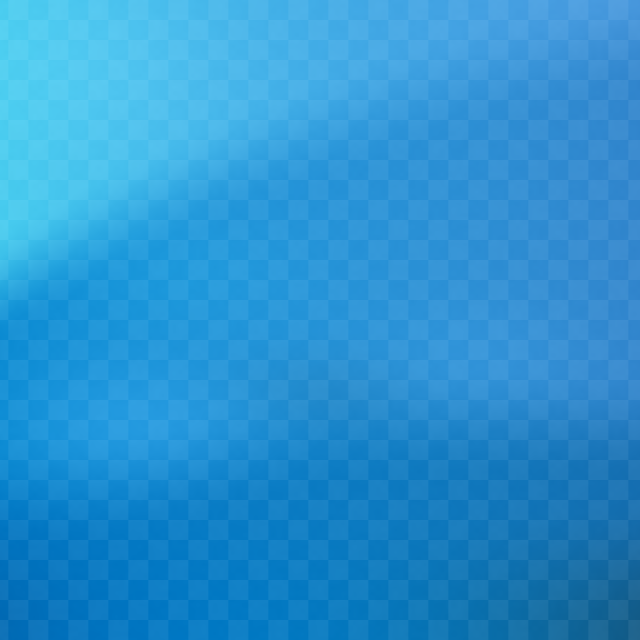
Reproduce this background procedurally as a WebGL 2 fragment shader.

```glsl
#version 300 es
precision highp float;
// A soft blue gradient with two blurred diagonal folds, under a faint checkerboard.
// Colour bands are blended across curved edges, then glows, mottling and the
// pale squares are laid on top.

#define CELLS 32.0          // squares across and down
#define SHIFT_X 0.4167      // sideways offset of the squares, in cells
#define TINT 0.062          // white added on pale squares
#define MOTTLE 0.008        // strength of the fine unevenness
#define MOTTLE_SCALE 110.0  // grains across the canvas

uniform vec2 u_resolution;
out vec4 fragColor;

float hash(vec2 p) {
  vec3 q = fract(vec3(p.xyx) * 0.1031);
  q += dot(q, q.yzx + 33.33);
  return fract((q.x + q.y) * q.z);
}

float valueNoise(vec2 p) {
  vec2 cell = floor(p), f = fract(p);
  f = f * f * (3.0 - 2.0 * f);
  float low = mix(hash(cell), hash(cell + vec2(1.0, 0.0)), f.x);
  float high = mix(hash(cell + vec2(0.0, 1.0)), hash(cell + 1.0), f.x);
  return mix(low, high, f.y);
}

// Smooth curve through a left, a middle and a right colour
vec3 across(vec3 left, vec3 middle, vec3 right, float x) {
  return left * (1.0 - x) * (1.0 - 2.0 * x)
       + middle * 4.0 * x * (1.0 - x)
       + right * x * (2.0 * x - 1.0);
}

float glow(vec2 p, vec2 centre, vec2 radius) {
  vec2 d = (p - centre) / radius;
  return exp(-dot(d, d));
}

vec3 background(vec2 p) {
  vec3 floorBlue = across(vec3(0.00, 0.41, 0.70), vec3(0.01, 0.47, 0.75), vec3(0.07, 0.35, 0.52), p.x);
  vec3 deepBlue = across(vec3(0.00, 0.46, 0.76), vec3(0.04, 0.48, 0.76), vec3(0.08, 0.43, 0.69), p.x);
  vec3 midBlue = across(vec3(0.04, 0.54, 0.82), vec3(0.14, 0.57, 0.84), vec3(0.19, 0.52, 0.80), p.x);
  vec3 skyBlue = across(vec3(0.27, 0.79, 0.93), vec3(0.25, 0.67, 0.90), vec3(0.29, 0.60, 0.87), p.x);

  // Heights of the two folds
  float upperFold = 0.545 + 0.58 * p.x - 0.19 * p.x * p.x;
  float lowerFold = mix(0.25, 0.345, smoothstep(0.1, 0.6, p.x));

  vec3 color = mix(floorBlue, deepBlue, smoothstep(0.0, 0.24, p.y));
  color = mix(color, midBlue, smoothstep(-0.10, 0.08, p.y - lowerFold));
  color = mix(color, skyBlue, smoothstep(-0.08, 0.10, p.y - upperFold));

  // Broad highlights and one dim streak
  color += vec3(0.05, 0.03, 0.02) * glow(p, vec2(0.17, 0.90), vec2(0.22, 0.16));
  color += vec3(0.05, 0.04, 0.04) * glow(p, vec2(0.20, 0.34), vec2(0.18, 0.10));
  color += vec3(0.02, 0.02, 0.02) * glow(p, vec2(0.75, 0.45), vec2(0.16, 0.08));
  color += vec3(0.01, 0.03, 0.02) * glow(p, vec2(0.28, 0.58), vec2(0.20, 0.10));
  color -= vec3(0.01, 0.03, 0.04) * glow(p, vec2(0.50, 0.39), vec2(0.13, 0.06));
  return color;
}

// Coverage of the pale squares, with edges one pixel wide
float checker(vec2 grid, vec2 pixel) {
  vec2 edge = 0.5 - 2.0 * abs(fract(grid * 0.5 + 0.25) - 0.5);
  vec2 wave = clamp(2.0 * edge / pixel, -1.0, 1.0);
  return 0.5 + 0.5 * wave.x * wave.y;
}

void main() {
  vec2 uv = gl_FragCoord.xy / u_resolution;
  vec3 color = background(uv);

  vec2 grid = vec2(uv.x, 1.0 - uv.y) * CELLS - vec2(SHIFT_X, 0.0);
  color = mix(color, vec3(1.0), TINT * checker(grid, CELLS / u_resolution));

  color += MOTTLE * (valueNoise(uv * MOTTLE_SCALE) - 0.5);
  fragColor = vec4(clamp(color, 0.0, 1.0), 1.0);
}
```
